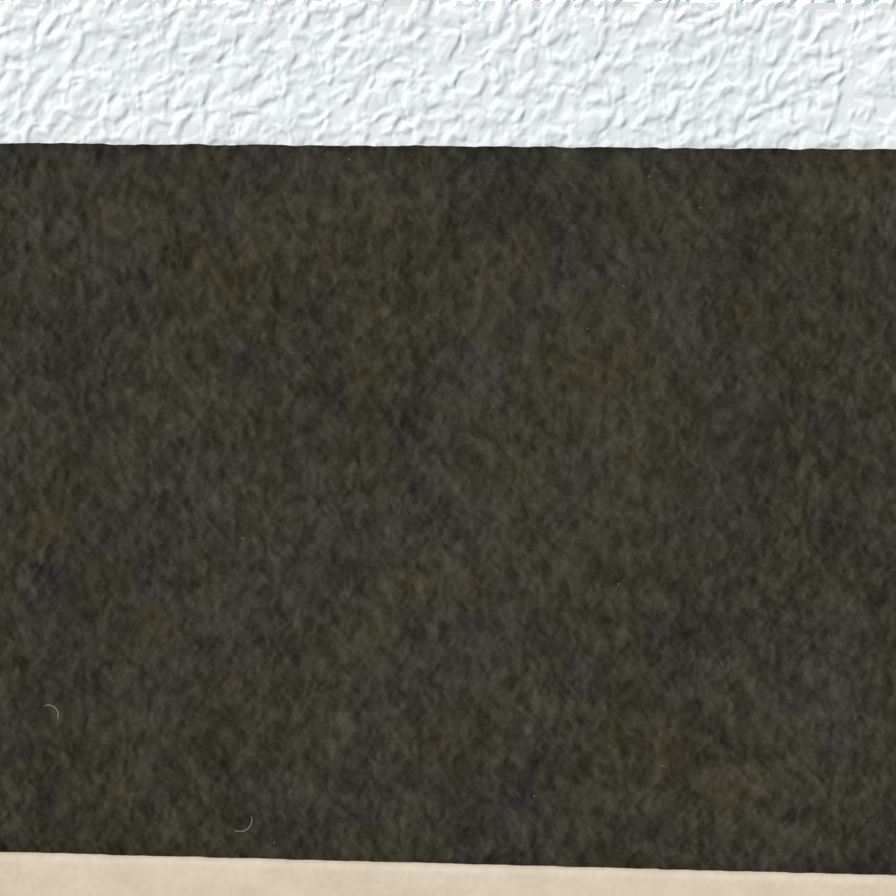
A WebGL 2 fragment shader for this texture:

```glsl
#version 300 es
precision highp float;

#define FELT_DARK vec3(0.168, 0.160, 0.132)
#define FELT_LIGHT vec3(0.282, 0.272, 0.236)
#define OLIVE_TINT vec3(0.016, 0.010, -0.014)
#define PLASTIC vec3(0.903, 0.922, 0.928)
#define CREAM vec3(0.845, 0.790, 0.700)
#define HAIR_COLOR vec3(0.50, 0.48, 0.42)
#define PEBBLE_SCALE 92.0
#define PEBBLE_RELIEF 0.30
#define FIBRE_SCALE vec2(210.0, 75.0)
#define FIBRE_CONTRAST 1.05

uniform vec2 u_resolution;
out vec4 fragColor;

float hash(vec2 p) {
    return fract(sin(dot(p, vec2(127.1, 311.7))) * 43758.5453);
}

float noise(vec2 p) {
    vec2 i = floor(p), f = fract(p);
    f = f * f * (3.0 - 2.0 * f);
    return mix(mix(hash(i), hash(i + vec2(1, 0)), f.x),
               mix(hash(i + vec2(0, 1)), hash(i + vec2(1, 1)), f.x), f.y);
}

float fbm(vec2 p) {
    float sum = 0.0, amp = 0.5;
    for (int i = 0; i < 4; i++) {
        sum += amp * noise(p);
        p = mat2(1.6, 1.2, -1.2, 1.6) * p + 17.3;
        amp *= 0.5;
    }
    return sum / 0.9375;
}

vec2 rotate(vec2 p, float a) {
    return mat2(cos(a), sin(a), -sin(a), cos(a)) * p;
}

// Soft bumps of the moulded plastic
float pebbleHeight(vec2 p) {
    p = rotate(p, 0.5) * PEBBLE_SCALE * vec2(1.15, 0.85);
    p += 0.8 * vec2(noise(p * 0.6), noise(p * 0.6 + 41.0));
    return smoothstep(0.2, 0.85, 0.7 * noise(p) + 0.3 * noise(p * 1.9 + 9.0));
}

vec3 plastic(vec2 p, float above) {
    vec2 lightStep = vec2(-0.0022, 0.0030);
    float relief = pebbleHeight(p) - pebbleHeight(p + lightStep);
    float shade = relief * PEBBLE_RELIEF;
    shade = min(shade, 0.075) + 0.012 * (noise(p * 260.0) - 0.5);
    vec3 color = PLASTIC + shade * vec3(1.0, 0.96, 0.94);
    color += 0.018 * (fbm(p * 5.0) - 0.5);
    return color - 0.05 * exp(-above * 160.0);
}

// Matted fibres: stretched noise in several directions
float fibres(vec2 p) {
    vec2 q = p + 0.012 * vec2(fbm(p * 32.0), fbm(p * 32.0 + 53.0));
    float sum = 0.0;
    for (int i = 0; i < 4; i++) {
        float angle = -0.75 + 0.48 * float(i);
        sum += noise(rotate(q, angle) * FIBRE_SCALE + 37.0 * float(i)) - 0.5;
    }
    return sum * 0.40;
}

// Thin curved strand drawn as part of a ring
float hair(vec2 p, vec2 center, float radius, float facing, float px) {
    vec2 d = p - center;
    float line = 1.0 - smoothstep(0.0004, 0.0005 + px, abs(length(d) - radius));
    float along = dot(d, vec2(cos(facing), sin(facing))) / radius;
    return line * smoothstep(0.25, 0.6, along);
}

vec3 felt(vec2 p, float inside, float px) {
    float tone = 0.5 + FIBRE_CONTRAST * fibres(p);
    tone += 0.60 * (fbm(p * vec2(75.0, 55.0)) - 0.5);
    tone += 0.45 * (fbm(p * vec2(13.0, 9.0) + 3.0) - 0.5);
    tone += 0.30 * (noise(p * 330.0) - 0.5);
    vec3 color = mix(FELT_DARK, FELT_LIGHT, clamp(tone, -0.3, 1.5));
    color += OLIVE_TINT * 2.0 * (fbm(p * 17.0 + 61.0) - 0.45);
    color -= 0.035 * exp(-inside * 110.0);

    // Sparse pale lint, one chance per cell
    vec2 cell = floor(p * 24.0);
    vec2 spot = (cell + 0.2 + 0.6 * vec2(hash(cell), hash(cell + 7.0))) / 24.0;
    float lint = 1.0 - smoothstep(0.0006, 0.0008 + px, length(p - spot));
    color = mix(color, HAIR_COLOR, 0.55 * lint * step(0.965, hash(cell + 19.0)));
    float strands = hair(p, vec2(0.054, 0.202), 0.011, 0.8, px)
                  + hair(p, vec2(0.268, 0.085), 0.013, -0.9, px);
    return mix(color, HAIR_COLOR, 0.7 * min(strands, 1.0));
}

vec3 paper(vec2 p, float below) {
    vec3 color = CREAM + 0.07 * (fbm(p * vec2(22.0, 34.0)) - 0.5);
    color += 0.03 * (noise(p * 190.0) - 0.5);
    color += vec3(0.035, 0.035, 0.04) * exp(-pow((below - 0.006) * 220.0, 2.0));
    return color - 0.10 * exp(-below * 500.0);
}

void main() {
    vec2 p = gl_FragCoord.xy / u_resolution;
    float px = 1.0 / u_resolution.y;

    // Slightly tilted, frayed borders of the felt strip
    float fray = 0.0030 * (fbm(vec2(p.x * 55.0, 2.0)) - 0.5);
    float top = 0.8400 - 0.0070 * p.x + fray;
    float bottom = 0.0495 - 0.0262 * p.x + 0.5 * fray;

    vec3 color = felt(p, min(top - p.y, p.y - bottom), px);
    color = mix(color, plastic(p, max(p.y - top, 0.0)), smoothstep(-px, px, p.y - top));
    color = mix(color, paper(p, max(bottom - p.y, 0.0)), smoothstep(-px, px, bottom - p.y));
    fragColor = vec4(clamp(color, 0.0, 1.0), 1.0);
}
```
